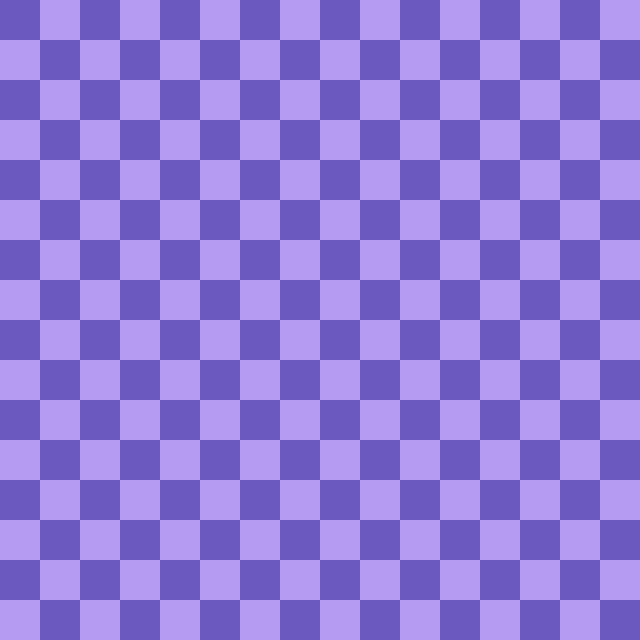
Reproduce this pattern procedurally as a WebGL 2 fragment shader.

```glsl
#version 300 es
precision highp float;
// Two-tone violet checkerboard of flat square cells.

uniform vec2 u_resolution;
out vec4 fragColor;

const float CELLS = 16.0;       // cells across and down; even, so it tiles
const float EDGE_PIXELS = 1.0;  // width of the smoothed edge
const vec3 LIGHT_VIOLET = vec3(0.71, 0.61, 0.95);
const vec3 DARK_VIOLET = vec3(0.42, 0.35, 0.75);

// Signed distance to the nearest cell edge: positive in even cells, negative in odd.
vec2 signedEdgeDistance(vec2 p) {
  return 0.5 - abs(mod(p + 0.5, 2.0) - 1.0);
}

void main() {
  vec2 cellPos = gl_FragCoord.xy / u_resolution * CELLS;
  vec2 edgeWidth = EDGE_PIXELS * CELLS / u_resolution;

  // Smoothed parity per axis; their product alternates like a checkerboard.
  vec2 parity = clamp(2.0 * signedEdgeDistance(cellPos) / edgeWidth, -1.0, 1.0);
  float lightness = 0.5 + 0.5 * parity.x * parity.y;

  fragColor = vec4(mix(DARK_VIOLET, LIGHT_VIOLET, lightness), 1.0);
}
```
